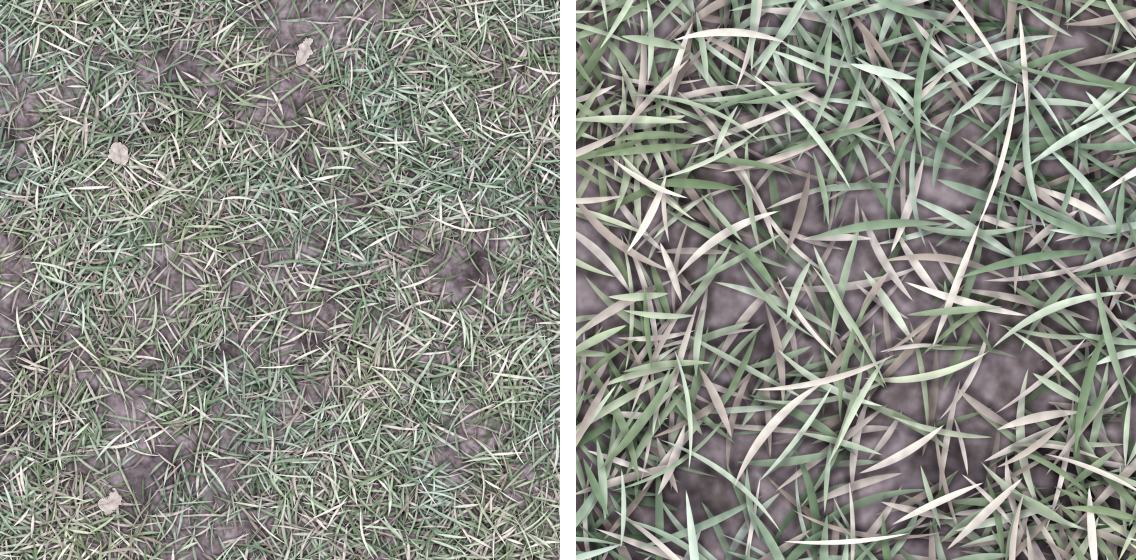
Left, the full canvas; right, a detail of the centre.
A WebGL 2 fragment shader for this texture:

```glsl
#version 300 es
precision highp float;
// Worn lawn: tangled green and straw blades over patches of bare soil, with a few dead leaves.
uniform vec2 u_resolution;
out vec4 fragColor;

vec4 hash4(vec2 p) {
    vec4 q = fract(p.xyxy * vec4(.1031, .1030, .0973, .1099));
    q += dot(q, q.wzxy + 33.33);
    return fract((q.xxyz + q.yzzw) * q.zywx);
}

float valueNoise(vec2 p) {
    vec2 i = floor(p), f = fract(p);
    f = f * f * (3.0 - 2.0 * f);
    return mix(mix(hash4(i).x, hash4(i + vec2(1, 0)).x, f.x),
               mix(hash4(i + vec2(0, 1)).x, hash4(i + vec2(1, 1)).x, f.x), f.y);
}

float fbm(vec2 p) {
    float sum = 0.0, amp = 0.533;
    for (int i = 0; i < 4; i++) {
        sum += amp * valueNoise(p);
        p = mat2(1.6, 1.2, -1.2, 1.6) * p + 17.3;
        amp *= 0.5;
    }
    return sum;
}

mat2 rotation(float a) {
    return mat2(cos(a), sin(a), -sin(a), cos(a));
}

// Mauve-brown earth with crumbs and dark hollows
vec3 soilColor(vec2 uv) {
    float lumps = fbm(uv * 22.0 + 5.0);
    float crumbs = fbm(uv * 95.0);
    vec3 col = mix(vec3(.29, .27, .25), vec3(.56, .52, .52), smoothstep(.2, .75, .5 * lumps + .5 * crumbs));
    return col * mix(.72, 1.0, smoothstep(.25, .45, fbm(uv * 13.0 + 40.0)));
}

vec3 bladeColor(vec4 look, vec2 root, float height) {
    float patchHue = valueNoise(root * 9.0 + 60.0);
    vec3 green = mix(vec3(.36, .47, .33), vec3(.78, .86, .77), look.z);
    green *= mix(vec3(1.04, 1.0, .88), vec3(.96, 1.0, .99), patchHue);
    vec3 straw = mix(vec3(.56, .52, .45), vec3(.97, .94, .87), look.z);
    float dryShare = mix(.48, .24, height) + .2 * (.5 - patchHue);
    return mix(green, straw, step(look.w, dryShare)) * mix(.7, 1.06, height);
}

// One sheet of blades, at most one per cell, laid over what lies below
void addBlades(inout vec3 col, vec2 uv, float layer, float height) {
    const float cellSize = 0.05;
    mat2 turn = rotation(layer * 2.4);
    vec2 q = turn * uv / cellSize + layer * 7.31;
    float edge = 0.8 / (u_resolution.y * cellSize);
    for (int k = 0; k < 9; k++) {
        vec2 cell = floor(q) + vec2(k % 3, k / 3) - 1.0;
        vec4 shape = hash4(cell + layer * 37.0);
        vec4 look = hash4(cell + layer * 37.0 + vec2(113.5, 271.3));
        vec2 fromCentre = q - cell - shape.xy;
        vec2 d = rotation(6.2832 * shape.z) * fromCentre;
        d.y -= (look.x - .5) * .5 * d.x * d.x;
        float along = d.x / mix(.36, .95, shape.w);
        float halfWidth = mix(.026, .056, look.y) * max(0.0, 1.0 - along * along);
        float ends = 1.0 - smoothstep(.88, 1.0, abs(along));
        float shadow = ends * (1.0 - smoothstep(0.0, .1, abs(d.y + .03) - halfWidth));
        float cover = ends * (1.0 - smoothstep(-edge, edge, abs(d.y) - halfWidth));
        if (max(shadow, cover) < .01) continue;

        // Thin out whole blades over worn ground
        vec2 root = uv - cellSize * (fromCentre * turn);
        float density = .12 + .88 * smoothstep(.3, .56, fbm(root * 6.0 + 11.0));
        if (fract(look.x * 57.0 + shape.w * 31.0) > density) continue;

        float side = clamp(d.y / (halfWidth + .01), -1.0, 1.0);
        col *= 1.0 - .2 * shadow;
        col = mix(col, bladeColor(look, root, height) * (1.0 + .1 * side + .08 * along), cover);
    }
}

// Curled pale leaves with ragged rims
void addDeadLeaves(inout vec3 col, vec2 uv) {
    for (int i = 0; i < 3; i++) {
        vec4 h = hash4(vec2(i, 8.0) * 5.7 + 3.1);
        vec2 d = rotation(6.2832 * h.z) * (uv - mix(vec2(.08), vec2(.92), h.xy));
        float rim = length(d * vec2(1.0, 1.2)) - mix(.016, .026, h.w) - .03 * (fbm(d * 70.0 + h.xy * 50.0) - .5);
        float edge = 1.0 / u_resolution.y;
        float vein = 1.0 - smoothstep(0.0, .002, abs(d.y + d.x * d.x * 8.0));
        vec3 leaf = vec3(.76, .71, .66) * (.8 + .4 * fbm(d * 110.0)) * (1.0 - .1 * vein);
        col *= 1.0 - .3 * (1.0 - smoothstep(0.0, .008, rim));
        col = mix(col, leaf, 1.0 - smoothstep(-edge, edge, rim));
    }
}

void main() {
    vec2 uv = gl_FragCoord.xy / u_resolution.y;
    vec3 col = soilColor(uv);
    for (int i = 0; i < 26; i++) {
        addBlades(col, uv, float(i) + 1.0, float(i) / 25.0);
    }
    addDeadLeaves(col, uv);

    // Fine grain and contrast
    col *= .92 + .16 * valueNoise(uv * 240.0);
    col = clamp((col - .5) * 1.12 + .53, 0.0, 1.0);

    // Overcast light: cool, lifted midtones and muted colour
    col += vec3(.085, .065, .105) * 4.0 * col * (1.0 - col);
    col = mix(vec3(dot(col, vec3(.3, .59, .11))), col, .83);
    fragColor = vec4(clamp(col, 0.0, 1.0), 1.0);
}
```
